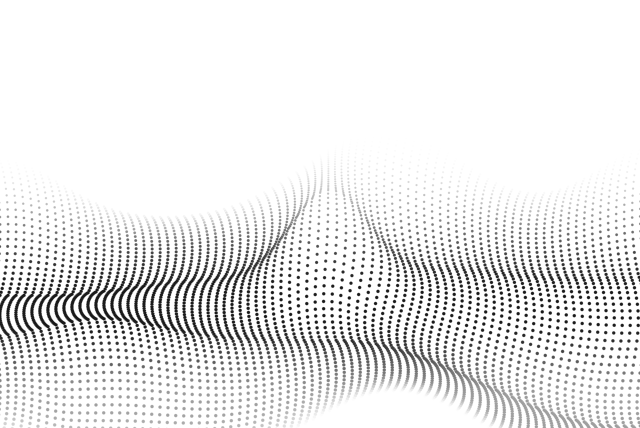
Write a Shadertoy shader that draws this background.

```glsl
#define COLUMN_GAP 0.0187
#define BAND_ROWS 23
#define CREASE 0.55
#define SWAY 0.019
#define DOT_FAR 0.0019
#define DOT_NEAR 0.0038
#define PI 3.14159265

float bump(float x, float center, float width) {
    float d = (x - center) / width;
    return exp(-d * d);
}

// Heights of the far rim, two creases and near rim of the sheet
vec4 foldHeights(float x) {
    float farRim = 0.485 + 0.14 * bump(x, 0.0, 0.2)
                 + 0.215 * bump(x, 0.9, 0.26) + 0.18 * bump(x, 1.55, 0.22);
    float upper = 0.31 + 0.035 * smoothstep(0.1, 0.5, x)
                + 0.21 * bump(x, 0.77, 0.13) + 0.025 * bump(x, 1.05, 0.15);
    float lower = 0.205 + 0.05 * bump(x, 0.24, 0.19)
                - 0.2 * smoothstep(0.8, 1.45, x);
    float nearRim = -0.09 + 0.175 * bump(x, 0.92, 0.27) + 0.06 * bump(x, 0.0, 0.1);
    return vec4(farRim, upper, lower, nearRim);
}

// Rows crowd together where they approach a crease
float crowd(float t) {
    return mix(t, smoothstep(0.0, 1.0, t), CREASE);
}

// Sideways drift of a column; it mirrors across the central hill
float sway(float x, float v) {
    float side = mix(-1.0, 1.0, smoothstep(0.62, 0.92, x));
    side = mix(side, -1.0, smoothstep(1.2, 2.0, v));
    return SWAY * side * sin(PI * (v - 1.0));
}

// Darkness of a dot from its height and its place on the sheet
float inkAt(float y, float v) {
    float haze = pow(smoothstep(0.72, 0.31, y), 1.3);
    float foreground = mix(0.42, 1.0, smoothstep(0.06, 0.25, y));
    float rims = smoothstep(-0.12, 0.5, v) * smoothstep(3.0, 2.55, v);
    return 0.9 * haze * foreground * rims;
}

void mainImage(out vec4 fragColor, in vec2 fragCoord) {
    vec2 p = fragCoord / iResolution.y;
    float soft = 0.75 / iResolution.y;
    float nearest = floor(p.x / COLUMN_GAP + 0.5);
    float ink = 0.0;

    // Columns that can drift onto this point
    for (int c = -2; c <= 2; c++) {
        float x = (nearest + float(c)) * COLUMN_GAP;
        vec4 folds = foldHeights(x);

        // Dots from the far rim to the near rim
        for (int band = 0; band < 3; band++) {
            for (int row = 0; row < BAND_ROWS; row++) {
                float t = float(row) / float(BAND_ROWS);
                float v = float(band) + t;
                float y = mix(folds[band], folds[band + 1], crowd(t));
                if (abs(y - p.y) > DOT_NEAR + soft) continue;
                vec2 dot0 = vec2(x + sway(x, v), y);
                float radius = mix(DOT_FAR, DOT_NEAR, smoothstep(0.68, 0.3, y));
                float cover = 1.0 - smoothstep(-soft, soft, length(p - dot0) - radius);
                ink = max(ink, cover * inkAt(y, v));
            }
        }
    }
    fragColor = vec4(vec3(1.0 - ink), 1.0);
}
```
